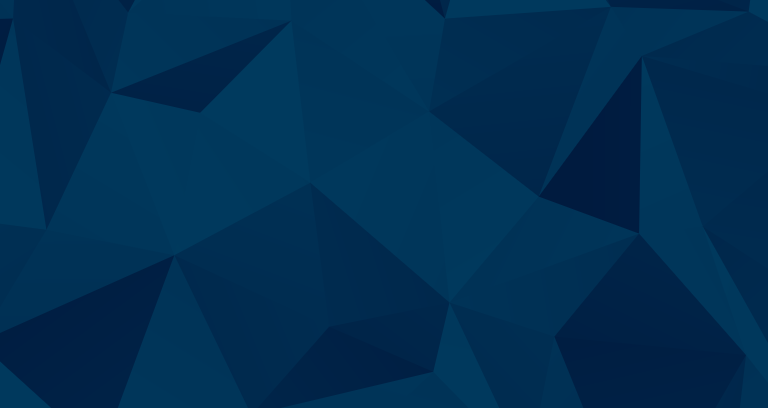
Reproduce this background procedurally as a Shadertoy shader.

```glsl
// Deep blue low-poly background: irregular triangular facets with soft inner gradients.

const float CELLS_PER_HEIGHT = 3.1;
const float JITTER = 0.84;
const float GRID_ANGLE = 0.42;
const vec2 GRID_OFFSET = vec2(17.3, 8.6);
const vec2 TONE_STEP = vec2(0.7549, 0.5698);
const vec3 DARK_NAVY = vec3(0.0, 0.105, 0.248);
const vec3 OCEAN_BLUE = vec3(0.0, 0.226, 0.367);

float hash(vec2 p) {
    return fract(sin(dot(p, vec2(127.1, 311.7))) * 43758.5453);
}

vec2 hash2(vec2 p) {
    return vec2(hash(p), hash(p + 57.3));
}

float cross2(vec2 a, vec2 b) {
    return a.x * b.y - a.y * b.x;
}

// Grid corner moved to a random place near its cell
vec2 meshVertex(vec2 id) {
    return id + (hash2(id) - 0.5) * JITTER;
}

// Distance to the line a-b, positive on the side that holds "inner"
float edgeDistance(vec2 p, vec2 a, vec2 b, vec2 inner) {
    vec2 dir = normalize(b - a);
    return cross2(dir, p - a) * sign(cross2(dir, inner - a));
}

float triangleCoverage(vec2 p, vec2 a, vec2 b, vec2 c, float pixel) {
    float d = min(edgeDistance(p, a, b, c),
              min(edgeDistance(p, b, c, a), edgeDistance(p, c, a, b)));
    return clamp(d / pixel + 0.5, 0.0, 1.0);
}

// A diagonal is usable when the other two corners lie on opposite sides
bool diagonalFits(vec2 a, vec2 b, vec2 left, vec2 right) {
    return cross2(b - a, left - a) * cross2(b - a, right - a) < 0.0;
}

// Tones lean slightly towards the lighter blue
vec3 palette(float tone) {
    float shade = 1.0 - clamp(tone, 0.0, 1.0);
    return mix(DARK_NAVY, OCEAN_BLUE, 1.0 - pow(shade, 1.4));
}

// Slow drift of light and dark regions over many facets
float regionTone(vec2 center) {
    return 0.12 * sin(0.9 * center.x + 0.5) * cos(0.8 * center.y);
}

// Facet colour with a faint linear gradient across it
vec3 facetColor(vec2 p, vec2 center, float tone, float seed) {
    float angle = 6.2832 * seed;
    float slope = dot(p - center, vec2(cos(angle), sin(angle)));
    return palette(tone + regionTone(center) + 0.12 * slope);
}

// Colour premultiplied by coverage, with coverage in w
vec4 facet(vec2 p, vec2 a, vec2 b, vec2 c, float tone, float seed, float pixel) {
    float cover = triangleCoverage(p, a, b, c, pixel);
    return vec4(facetColor(p, (a + b + c) / 3.0, tone, seed), 1.0) * cover;
}

// Two facets that split one distorted grid cell
vec4 cellFacets(vec2 p, vec2 id, float pixel) {
    vec2 a = meshVertex(id);
    vec2 b = meshVertex(id + vec2(1.0, 0.0));
    vec2 c = meshVertex(id + vec2(1.0, 1.0));
    vec2 d = meshVertex(id + vec2(0.0, 1.0));

    // Evenly spread tones; some pairs differ little, leaving a faint fold
    float toneA = fract(dot(id, TONE_STEP) + 0.25 * hash(id + 11.7));
    float toneB = fract(toneA + 0.35 + 0.3 * hash(id + 23.9));
    if (hash(id + 31.1) < 0.3) toneB = toneA + 0.08;

    bool preferAC = hash(id + 41.3) < 0.5;
    bool useAC = preferAC ? diagonalFits(a, c, b, d) : !diagonalFits(b, d, a, c);
    float seed = hash(id + 71.9);
    if (useAC) {
        return facet(p, a, b, c, toneA, seed, pixel)
             + facet(p, a, c, d, toneB, seed + 0.4, pixel);
    }
    return facet(p, a, b, d, toneA, seed, pixel)
         + facet(p, b, c, d, toneB, seed + 0.4, pixel);
}

void mainImage(out vec4 fragColor, in vec2 fragCoord) {
    float scale = CELLS_PER_HEIGHT / iResolution.y;
    float s = sin(GRID_ANGLE), c = cos(GRID_ANGLE);
    vec2 p = mat2(c, s, -s, c) * fragCoord * scale + GRID_OFFSET;

    // Gather facets of the neighbouring cells and normalise their blend
    vec4 sum = vec4(palette(0.5), 1.0) * 0.0001;
    for (int y = -1; y <= 1; y++) {
        for (int x = -1; x <= 1; x++) {
            sum += cellFacets(p, floor(p) + vec2(x, y), scale);
        }
    }
    fragColor = vec4(sum.rgb / sum.w, 1.0);
}
```
